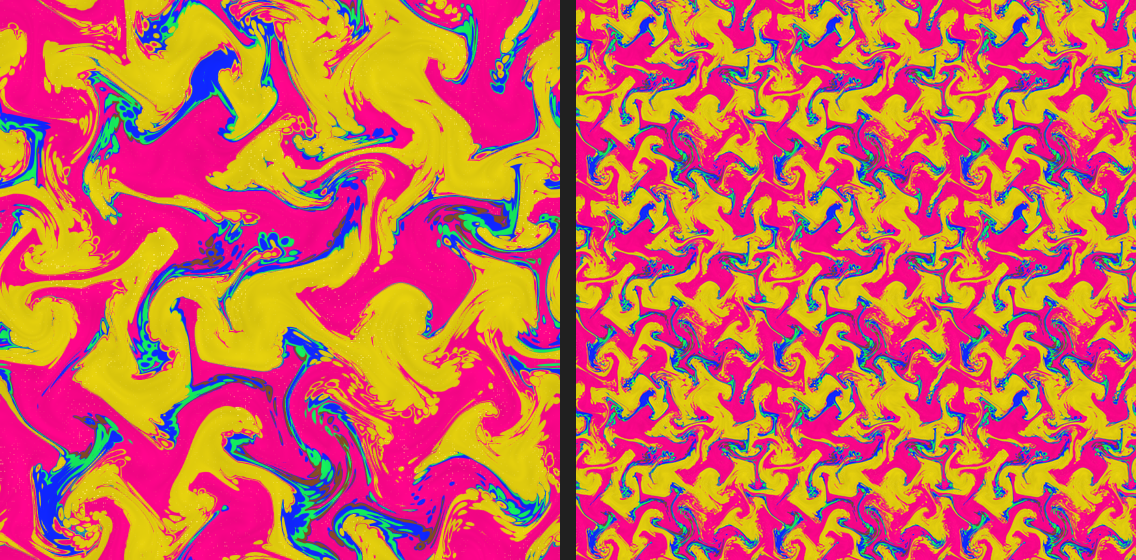
Left, the tile; right, the same tile 3 across and 3 down.
This pattern is drawn by a WebGL 2 fragment shader. Its source:

```glsl
#version 300 es
precision highp float;
// Tiling marbled paint: yellow blobs over magenta, with blue and green seams.
// Wrapping noise is stirred by its own curl; round cells scallop the edges
// part way through the stirring, so they smear into feathers.

uniform vec2 u_resolution;
out vec4 fragColor;

const vec3 YELLOW = vec3(0.87, 0.79, 0.05);
const vec3 MAGENTA = vec3(0.97, 0.02, 0.53);
const vec3 BLUE = vec3(0.06, 0.15, 1.0);
const vec3 GREEN = vec3(0.08, 0.92, 0.36);
const vec3 BROWN = vec3(0.52, 0.28, 0.14);
const vec3 GLITTER = vec3(1.0, 0.93, 0.5);

const float FLOW_CELLS = 7.0;
const float STIR_STEP = 0.08;
const float SCALLOP_CELLS = 54.0;
const float SCALLOP_DEPTH = 0.3;
const float YELLOW_LEVEL = -0.045;

// Two random values for a lattice cell that repeats every period cells.
vec2 hash2(vec2 cell, float period, float seed) {
  vec2 c = mod(cell, period) + seed * 17.0;
  vec3 a = fract(c.xyx * vec3(0.1031, 0.1030, 0.0973));
  a += dot(a, a.yzx + 33.33);
  return fract((a.xx + a.yz) * a.zy);
}

vec2 latticeGradient(vec2 cell, float period, float seed) {
  return normalize(hash2(cell, period, seed) * 2.0 - 0.9999);
}

// Wrapping gradient noise: x is the value, yz its slope per cell.
vec3 noise(vec2 uv, float period, float seed) {
  vec2 p = uv * period, cell = floor(p), f = p - cell;
  vec2 w = f * f * f * (f * (f * 6.0 - 15.0) + 10.0);
  vec2 dw = 30.0 * f * f * (f * (f - 2.0) + 1.0);
  vec2 right = vec2(1, 0), up = vec2(0, 1);
  vec2 a = latticeGradient(cell, period, seed);
  vec2 b = latticeGradient(cell + right, period, seed);
  vec2 c = latticeGradient(cell + up, period, seed);
  vec2 d = latticeGradient(cell + 1.0, period, seed);
  float va = dot(a, f), vb = dot(b, f - right);
  float vc = dot(c, f - up), vd = dot(d, f - 1.0);
  float value = mix(mix(va, vb, w.x), mix(vc, vd, w.x), w.y);
  vec2 slope = mix(mix(a, b, w.x), mix(c, d, w.x), w.y)
             + dw * vec2(mix(vb - va, vd - vc, w.y), mix(vc - va, vd - vb, w.x));
  return vec3(value, slope);
}

// Carries a point along the swirling flow.
vec2 stir(vec2 uv, int steps) {
  for (int i = 0; i < steps; i++) {
    vec2 slope = noise(uv, FLOW_CELLS, 1.0).yz;
    uv += STIR_STEP / FLOW_CELLS * vec2(slope.y, -slope.x);
  }
  return uv;
}

// Squared distance to the nearest jittered cell centre.
float scallops(vec2 uv, float period) {
  vec2 p = uv * period, cell = floor(p);
  float nearest = 4.0;
  for (int y = -1; y <= 1; y++) {
    for (int x = -1; x <= 1; x++) {
      vec2 c = cell + vec2(x, y);
      vec2 away = c + 0.1 + 0.8 * hash2(c, period, 2.0) - p;
      nearest = min(nearest, dot(away, away));
    }
  }
  return nearest;
}

// Antialiased coverage of the region where value is positive.
float cover(float value) {
  float w = 0.5 * fwidth(value) + 0.0001;
  return smoothstep(-w, w, value);
}

vec3 marble(vec2 uv) {
  vec2 combed = stir(uv, 5);
  vec2 source = stir(combed, 5);
  float height = noise(source, 6.0, 3.0).x + 0.25 * noise(source, 13.0, 4.0).x;
  float depth = height - SCALLOP_DEPTH * scallops(combed, SCALLOP_CELLS) - YELLOW_LEVEL;
  float seam = noise(source, 5.0, 5.0).x + 0.03;
  float drift = noise(source, 9.0, 6.0).x;

  // Seam between magenta and yellow, with green and brown veins.
  vec3 color = mix(MAGENTA, BLUE, cover(depth + seam));
  color = mix(color, GREEN, cover(0.2 * seam - abs(depth + seam * (0.5 + drift))));
  float brown = cover(0.1 * seam - abs(depth + 0.85 * seam)) * cover(seam - 0.25);
  color = mix(color, BROWN, brown);

  // Yellow blobs with a magenta echo line inside the rim.
  float echo = cover(min(0.15 * drift, 0.03) - abs(depth - 0.07));
  color = mix(color, mix(YELLOW, MAGENTA, echo), cover(depth));

  // Soft wrinkles that follow the flow.
  float wrinkle = noise(combed, 18.0, 7.0).x + 0.6 * noise(source, 40.0, 8.0).x;
  return color * (1.0 + 0.07 * wrinkle);
}

// Sparse pale specks, gathered in drifts.
float glitter(vec2 uv, float period) {
  vec2 p = uv * period, cell = floor(p);
  vec2 random = hash2(cell, period, 9.0);
  float spot = 1.0 - smoothstep(0.2, 0.6, length(p - cell - 0.5));
  float drifts = smoothstep(-0.15, 0.45, noise(uv, 9.0, 10.0).x);
  return spot * smoothstep(0.86, 1.0, random.x) * (0.15 + drifts);
}

void main() {
  vec3 color = vec3(0);
  for (int i = 0; i < 4; i++) {
    vec2 offset = vec2(i & 1, i >> 1) * 0.5 - 0.25;
    color += 0.25 * marble((gl_FragCoord.xy + offset) / u_resolution);
  }
  vec2 uv = gl_FragCoord.xy / u_resolution;
  float warmth = smoothstep(0.5, 0.85, color.r) * mix(0.4, 1.0, color.g);
  color = mix(color, GLITTER, 0.8 * warmth * glitter(uv, 300.0));
  fragColor = vec4(color, 1.0);
}
```
